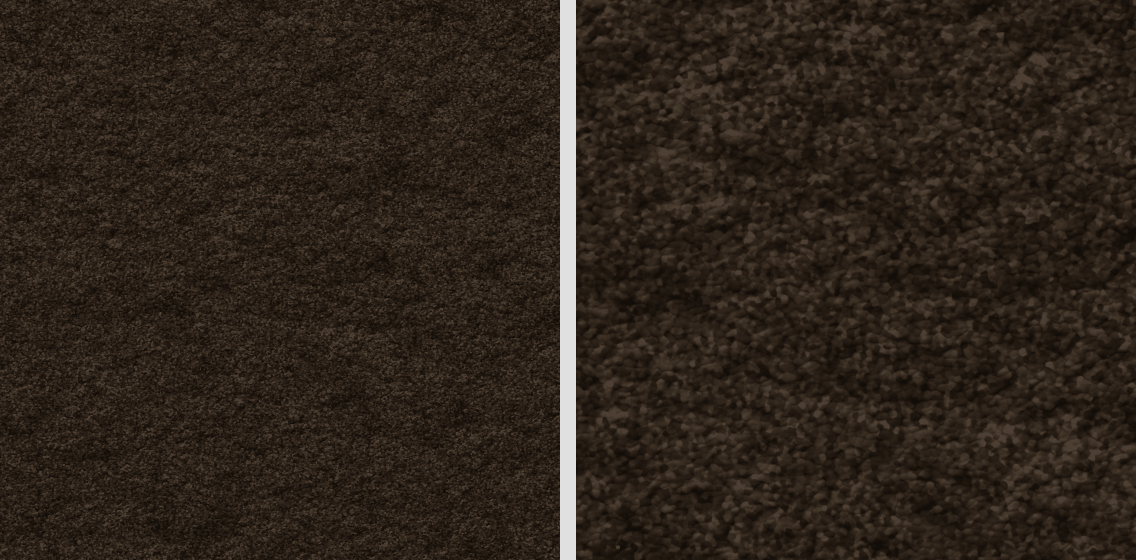
Left: the whole. Right: its middle third, enlarged.
Give the GLSL for this texture, as a Shadertoy shader.

```glsl
// Dark brown crumbly soil: layered cellular clumps lit from above, with gritty grain, clods and pale specks.
#define SOIL_COLOR vec3(0.154, 0.117, 0.083)
#define TONE_SPREAD vec3(0.27, 0.30, 0.35)
#define SPECK_COLOR vec3(0.40, 0.32, 0.23)
#define LIGHT_DIR vec2(-0.35, 0.94)
#define CLUMP_STRETCH vec2(0.86, 1.10)
#define COARSE_CELLS 13.0
#define RELIEF_CONTRAST 1.6
#define GRAIN_CELLS 300.0
#define GRAIN_CONTRAST 3.2
#define CLOD_CELLS 21.0
#define CLOD_SHARE 0.24
#define SPECK_CELLS 110.0

vec3 hash3(vec2 cell) {
    vec3 h = fract(cell.xyx * vec3(0.1031, 0.1030, 0.0973));
    h += dot(h, h.yxz + 33.33);
    return fract((h.xxy + h.yzz) * h.zyx);
}

mat2 rotation(float angle) {
    float c = cos(angle), s = sin(angle);
    return mat2(c, s, -s, c);
}

// Depth below the domed clumps: low on their crowns, high in the creases.
float clumpDepth(vec2 p, float cells, float layer) {
    vec2 q = rotation(layer * 0.7) * (p * CLUMP_STRETCH * cells) + layer * 17.3;
    q += 0.22 * sin(q.yx * 1.7 + vec2(2.0, 3.7) * layer);
    vec2 cell = floor(q);
    float depth = 4.0;
    for (int y = -1; y <= 1; y++) {
        for (int x = -1; x <= 1; x++) {
            vec2 neighbor = cell + vec2(x, y);
            vec3 rnd = hash3(neighbor);
            vec2 d = neighbor + rnd.xy - q;
            depth = min(depth, dot(d, d) + 0.3 * rnd.z);
        }
    }
    return depth;
}

// Sum of lit slopes and dark creases, from broad clumps to small crumbs.
float soilRelief(vec2 p) {
    float tone = 0.0, cells = COARSE_CELLS, weight = 0.42;
    for (float layer = 1.0; layer < 5.5; layer++) {
        float depth = clumpDepth(p, cells, layer);
        float depthTowardLight = clumpDepth(p + LIGHT_DIR * 0.28 / cells, cells, layer);
        float crease = smoothstep(0.5, 0.85, depth);
        tone += weight * (depthTowardLight - depth + 0.5 * (0.37 - depth) + 0.06 - 0.35 * crease);
        cells *= 2.05;
        weight *= 1.28;
    }
    return tone;
}

// Directionless grit: randomly toned points, softly blended.
float grain(vec2 p) {
    vec2 q = rotation(0.6) * p * GRAIN_CELLS;
    vec2 cell = floor(q);
    vec2 sum = vec2(0.0);
    for (int y = -1; y <= 1; y++) {
        for (int x = -1; x <= 1; x++) {
            vec2 neighbor = cell + vec2(x, y);
            vec3 rnd = hash3(neighbor + 37.0);
            vec2 d = neighbor + rnd.xy - q;
            sum += exp(-8.0 * dot(d, d)) * vec2(rnd.z - 0.5, 1.0);
        }
    }
    return sum.x / max(sum.y, 0.0001);
}

// Rounded loose clods with a shadow on the side away from the light.
float clodTone(vec2 p, float roughness) {
    vec2 q = p * CLOD_CELLS;
    vec2 cell = floor(q);
    float tone = 0.0;
    for (int y = -1; y <= 1; y++) {
        for (int x = -1; x <= 1; x++) {
            vec2 neighbor = cell + vec2(x, y);
            vec3 rnd = hash3(neighbor + 71.0);
            if (rnd.z > CLOD_SHARE) continue;
            float radius = mix(0.10, 0.28, rnd.z / CLOD_SHARE);
            vec2 d = (q - neighbor - rnd.xy) / radius;
            d.y *= 1.15;
            float body = 1.0 - smoothstep(0.8, 1.05, length(d) + 0.12 * roughness);
            float shadow = 1.0 - smoothstep(0.4, 1.4, length(d + LIGHT_DIR * 0.6));
            tone += mix(-1.3 * shadow, 0.5 + 0.9 * dot(d, LIGHT_DIR), body);
        }
    }
    return tone;
}

// Slow uneven shading across the ground.
float broadPatches(vec2 p) {
    vec2 q = p + 0.06 * sin(p.yx * vec2(13.0, 17.0) + 1.0);
    return 0.09 * sin(dot(q, vec2(9.0, 23.0))) + 0.08 * sin(dot(q, vec2(-17.0, 31.0)) + 2.0)
         + 0.07 * sin(dot(q, vec2(37.0, 19.0)) + 4.0) + 0.15 * (p.y - 0.5);
}

float speckMask(vec2 p) {
    vec2 q = p * SPECK_CELLS;
    vec3 rnd = hash3(floor(q) + 203.0);
    float radius = 0.12 + 0.18 * rnd.x;
    float d = length(fract(q) - mix(vec2(0.35), vec2(0.65), rnd.xy));
    return step(rnd.z, 0.002) * (1.0 - smoothstep(radius * 0.6, radius * 1.1, d));
}

void mainImage(out vec4 fragColor, in vec2 fragCoord) {
    vec2 p = fragCoord / iResolution.y;
    float relief = soilRelief(p);
    float tone = RELIEF_CONTRAST * relief + GRAIN_CONTRAST * grain(p);
    tone += clodTone(p, relief) + broadPatches(p);
    vec3 color = SOIL_COLOR * exp(TONE_SPREAD * clamp(tone, -2.8, 2.5));
    color = mix(color, SPECK_COLOR, 0.6 * speckMask(p));
    fragColor = vec4(color, 1.0);
}
```
